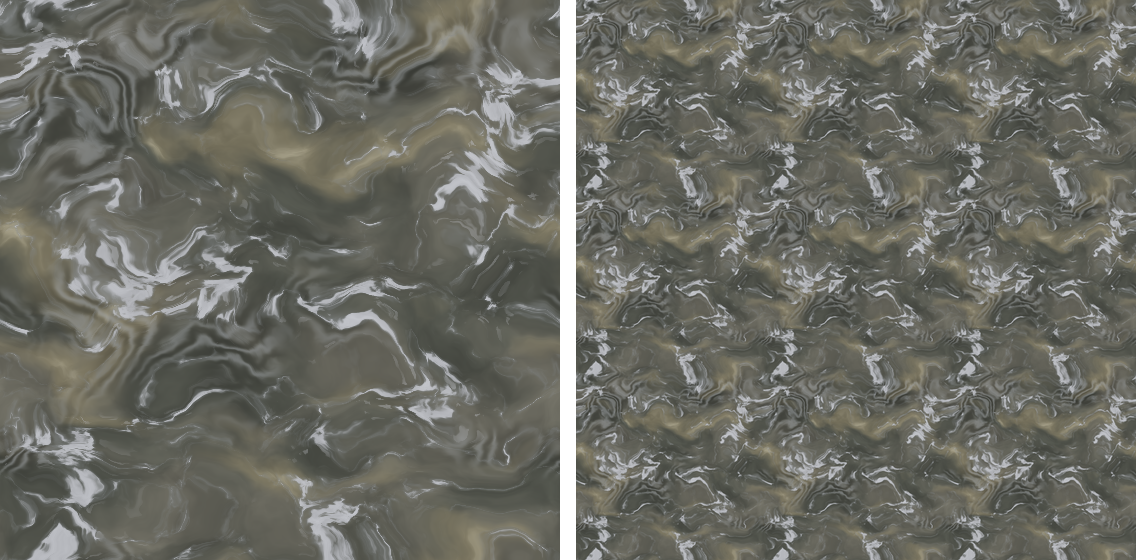
Left: one tile. Right: repeated 3 by 3.
Give the GLSL for this texture, as a WebGL 1 fragment shader.

```glsl
precision highp float;
// Murky, silty water with swirling reflections and torn streaks of pale foam; tiles seamlessly.
uniform vec2 u_resolution;

#define DEEP vec3(0.305, 0.315, 0.285)
#define MURK vec3(0.415, 0.410, 0.370)
#define OCHRE vec3(0.530, 0.500, 0.400)
#define CREAM vec3(0.660, 0.640, 0.560)
#define STEEL vec3(0.520, 0.540, 0.555)
#define FOAM vec3(0.735, 0.742, 0.765)
#define SWIRL 0.13
#define RIPPLE 0.035
#define BANDS 42.0
#define FOAM_EDGE 1.08
#define FOAM_SOFT 0.45

float hash(vec2 p) {
  return fract(sin(dot(p, vec2(127.1, 311.7))) * 43758.5453);
}

// Slope of a lattice corner, wrapped to the number of cells
float corner(vec2 cell, vec2 offset, vec2 cells, float seed) {
  float angle = 6.28318 * hash(mod(cell, cells) + seed * 17.3);
  return dot(vec2(cos(angle), sin(angle)), offset);
}

// Gradient noise that repeats once over the canvas
float noise(vec2 uv, vec2 cells, float seed) {
  vec2 p = uv * cells;
  vec2 i = floor(p);
  vec2 f = p - i;
  vec2 w = f * f * f * (f * (f * 6.0 - 15.0) + 10.0);
  vec2 e = vec2(1.0, 0.0);
  float low = mix(corner(i, f, cells, seed),
                  corner(i + e.xy, f - e.xy, cells, seed), w.x);
  float high = mix(corner(i + e.yx, f - e.yx, cells, seed),
                   corner(i + e.xx, f - e.xx, cells, seed), w.x);
  return mix(low, high, w.y);
}

// Octaves of wrapping noise; a higher gain is rougher
float fbm(vec2 uv, vec2 cells, float gain, float seed) {
  float sum = 0.0;
  float amplitude = 1.0;
  for (int i = 0; i < 5; i++) {
    sum += amplitude * noise(uv, cells, seed + float(i));
    cells *= 2.0;
    amplitude *= gain;
  }
  return sum;
}

vec2 warp(vec2 uv, vec2 cells, float gain, float seed) {
  return vec2(fbm(uv, cells, gain, seed), fbm(uv, cells, gain, seed + 7.0));
}

void main() {
  vec2 uv = gl_FragCoord.xy / u_resolution;

  // Large swirls, then small ripples
  vec2 flow = uv + SWIRL * warp(uv, vec2(4.0, 5.0), 0.38, 1.0);
  vec2 torn = flow + RIPPLE * warp(flow, vec2(11.0, 13.0), 0.45, 20.0);

  // Silty water with ochre drifts and creamy crests
  float silt = fbm(flow, vec2(3.0, 5.0), 0.5, 40.0);
  float drift = fbm(flow, vec2(3.0, 6.0), 0.4, 50.0);
  float relief = fbm(torn, vec2(8.0, 13.0), 0.5, 60.0);
  vec3 color = mix(DEEP, MURK, smoothstep(-0.35, 0.4, silt));
  color = mix(color, OCHRE, 0.75 * smoothstep(0.05, 0.5, drift));
  color = mix(color, CREAM, 0.7 * smoothstep(0.45, 0.85, drift + 0.4 * relief));
  color *= 1.0 + 0.2 * relief;

  // Glassy reflections following the contours of the surface
  float glass = smoothstep(0.0, 0.4, fbm(uv, vec2(3.0, 4.0), 0.45, 70.0));
  float surface = fbm(flow, vec2(4.0, 4.0), 0.3, 80.0);
  float band = 0.5 + 0.5 * sin(BANDS * surface + 3.0 * relief);
  color *= 1.0 - 0.2 * glass * (1.0 - band);
  color = mix(color, mix(STEEL, FOAM, 0.35), 0.5 * glass * band * band);

  // Foam gathers in patches and tears into ragged strands
  float patchiness = fbm(flow, vec2(4.0, 5.0), 0.5, 90.0);
  float cover = smoothstep(-0.08, 0.45, patchiness);
  float strand = 1.0 - 5.0 * abs(fbm(torn, vec2(6.0, 9.0), 0.5, 100.0));
  float grain = fbm(torn, vec2(22.0, 32.0), 0.55, 110.0);
  float level = max(strand, -0.6) + 0.9 * cover + 0.6 * grain;
  float veil = smoothstep(0.5, 1.4, level);
  float foam = smoothstep(FOAM_EDGE, FOAM_EDGE + FOAM_SOFT, level);
  color = mix(color, STEEL, 0.45 * veil);
  color = mix(color, FOAM * (1.0 + 0.12 * grain), 0.9 * foam);

  // Loose flecks around the foam
  float fleck = smoothstep(0.3, 0.5, fbm(torn, vec2(38.0, 56.0), 0.4, 120.0));
  color = mix(color, FOAM, 0.5 * fleck * cover * (1.0 - foam));

  gl_FragColor = vec4(color, 1.0);
}
```
